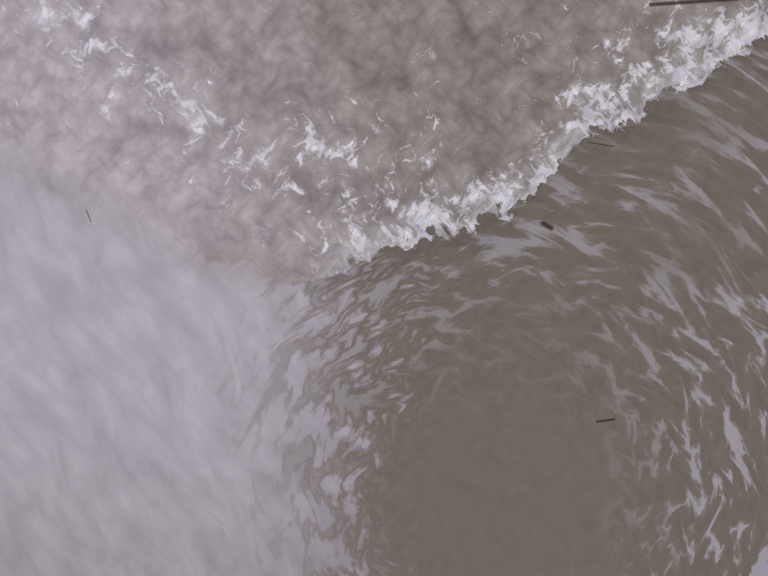
This texture is drawn by a WebGL 1 fragment shader. Its source:

```glsl
precision highp float;
uniform vec2 u_resolution;

vec2 hash2(vec2 p) {
  vec3 h = fract(p.xyx * vec3(0.1031, 0.1030, 0.0973));
  h += dot(h, h.yzx + 33.33);
  return fract((h.xx + h.yz) * h.zy);
}

// Distances to the nearest and second nearest cell centre
vec2 cellular(vec2 p) {
  vec2 id = floor(p), f = fract(p), d = vec2(8.0);
  for (int j = -1; j <= 1; j++) {
    for (int i = -1; i <= 1; i++) {
      vec2 g = vec2(float(i), float(j));
      float l = length(g + hash2(id + g + 40.0) - f);
      d = l < d.x ? vec2(l, d.x) : vec2(d.x, min(d.y, l));
    }
  }
  return d;
}

vec2 swirl(vec2 p, float amount) {
  float f = 1.0;
  for (int i = 0; i < 4; i++) {
    p += amount / f * sin(p.yx * f * vec2(1.7, 2.1) + vec2(1.3, 4.1) * f);
    f *= 1.8;
  }
  return p;
}

// x: soft turbulence, y: lacy veins
vec2 turbulence(vec2 p) {
  vec2 sum = vec2(0.0);
  float a = 0.53;
  for (int i = 0; i < 4; i++) {
    vec2 d = cellular(p);
    sum += a * vec2(d.x, 1.0 - smoothstep(0.0, 0.4, d.y - d.x));
    p = mat2(1.6, 1.2, -1.2, 1.6) * p + 7.3;
    a *= 0.5;
  }
  return sum;
}

float blob(vec2 p, vec2 centre, vec2 size) {
  vec2 d = (p - centre) / size;
  return exp(-dot(d, d));
}

float twig(vec2 p, vec2 a, vec2 b, float width) {
  vec2 v = b - a;
  float d = length(p - a - v * clamp(dot(p - a, v) / dot(v, v), 0.0, 1.0));
  return 1.0 - smoothstep(width * 0.3, width * 1.7, d);
}

float frontLine(float x) {
  float y = 0.505 + (x < 0.5 ? 0.48 * (0.5 - x) : 0.33 * (x - 0.5));
  return y + 0.095 * smoothstep(0.9, 1.03, x) + 0.05 * smoothstep(1.05, 1.35, x);
}

void main() {
  vec2 p = gl_FragCoord.xy / u_resolution.y;
  p.x *= 1.3333 * u_resolution.y / u_resolution.x;
  vec2 churn = turbulence(swirl(p * 12.0, 0.2));
  vec2 fine = turbulence(swirl(p * 36.0, 0.2));

  // Pale calm water with faint slanted ripples
  vec2 slant = vec2(dot(p, vec2(0.83, 0.55)) * 24.0, dot(p, vec2(0.55, -0.83)) * 9.0);
  float ripple = turbulence(swirl(slant, 0.2)).x - 0.45;
  vec3 pale = mix(vec3(0.605, 0.575, 0.61), vec3(0.66, 0.63, 0.668), smoothstep(-0.1, 0.4, p.y));
  pale -= 0.05 * smoothstep(0.38, 0.6, p.x) + 0.11 * ripple + 0.06 * (churn.x - 0.45);

  // Brown water crossed by streaks circling a still pool
  vec2 c = p - vec2(0.87, 0.13);
  float r = length(c);
  vec2 arc = swirl(vec2(atan(c.x, c.y) * 6.0, r * 38.0), 0.25);
  float streak = mix(0.45, turbulence(arc).x, smoothstep(0.1, 0.3, r));
  float glint = smoothstep(0.42, 0.66, streak + 0.35 * (churn.x - 0.45) + 0.2 * (fine.x - 0.45));
  float cover = 0.08 + 0.6 * smoothstep(0.15, 0.4, r);
  cover += 0.5 * smoothstep(0.05, 0.4, p.x - 0.95 - 0.25 * p.y);
  cover *= 1.0 - 0.8 * blob(p, vec2(0.92, 0.42), vec2(0.14, 0.09));
  cover *= 1.0 - 0.85 * blob(p, vec2(1.22, 0.57), vec2(0.12, 0.06));
  cover *= 1.0 - 0.75 * blob(p, vec2(1.08, 0.77), vec2(0.25, 0.06));
  vec3 brown = vec3(0.43, 0.398, 0.373) + 0.06 * (streak - 0.45) + 0.04 * (0.45 - fine.x);
  brown = mix(brown, vec3(0.62, 0.60, 0.645), clamp(glint * cover, 0.0, 0.85));
  float murk = p.x + 0.6 * (streak - 0.45) + 0.25 * (churn.x - 0.45) - 0.06 * (0.5 - p.y);
  vec3 lower = mix(pale, brown, smoothstep(0.44, 0.65, murk));

  // Churned water behind the breaking front
  vec3 upper = mix(vec3(0.635, 0.60, 0.632), vec3(0.505, 0.472, 0.462),
                   smoothstep(0.15, 0.85, p.x + 0.35 * (p.y - 0.75)));
  upper += 0.2 * (0.45 - churn.x) + 0.16 * (0.45 - fine.x);
  float d = p.y - frontLine(p.x) + 0.07 * (churn.x - 0.45) + 0.05 * (fine.x - 0.45);
  float crest = smoothstep(0.46, 0.66, p.x);
  float softness = mix(0.09, 0.005, smoothstep(0.3, 0.55, p.x));
  float above = smoothstep(-softness, softness, d);
  lower *= 1.0 - 0.1 * crest * exp(-abs(d) * 40.0);
  vec3 col = mix(lower, upper, above);
  float crease = exp(-abs(d) * 60.0) * blob(p, vec2(0.39, 0.54), vec2(0.15, 0.1));
  col = mix(col, vec3(0.52, 0.47, 0.46), 0.5 * crease);

  // Foam: a dense breaking crest and a lumpy drifting trail
  float trailY = 0.735 + 1.1 * (p.x - 0.58) * (p.x - 0.58);
  float trail = exp(-pow((p.y - trailY) / 0.085, 2.0)) * (1.0 - smoothstep(0.65, 0.85, p.x));
  float density = 0.52 * trail + 0.9 * crest * exp(-pow(max(d, 0.0) / 0.1, 2.0));
  density += 0.32 * blob(p, vec2(0.92, 0.91), vec2(0.09, 0.08));
  density += 0.35 * blob(p, vec2(1.24, 0.96), vec2(0.16, 0.07));
  density += 0.3 * blob(p, vec2(0.45, 0.64), vec2(0.14, 0.07));
  density += 0.22 * blob(p, vec2(0.1, 0.95), vec2(0.12, 0.06));
  density += 0.16 * sin(p.x * 37.0 + 3.0 * sin(p.y * 23.0)) * sin(p.y * 41.0 + p.x * 9.0) * trail;
  float lace = 0.5 * churn.y + 0.5 * fine.y + 0.6 * (0.45 - fine.x) + 0.3 * (0.45 - churn.x);
  float threshold = 0.74 - 0.58 * min(density, 1.0);
  float foam = smoothstep(threshold, threshold + 0.36, lace) * above;
  foam = max(foam, 0.7 * crest * above * exp(-max(d, 0.0) * 32.0));
  vec3 white = vec3(0.755, 0.745, 0.785) + 0.35 * (0.43 - fine.x) + 0.1 * (lace - 0.4);
  col = mix(col, white, foam * 0.9);

  // Driftwood
  float wood = twig(p, vec2(1.037, 0.268), vec2(1.066, 0.272), 0.0018);
  wood = max(wood, twig(p, vec2(0.943, 0.612), vec2(0.957, 0.604), 0.004));
  wood = max(wood, 0.6 * twig(p, vec2(1.02, 0.753), vec2(1.065, 0.746), 0.0012));
  wood = max(wood, 0.5 * twig(p, vec2(0.15, 0.635), vec2(0.158, 0.615), 0.0012));
  wood = max(wood, twig(p, vec2(1.13, 0.992), vec2(1.28, 1.002), 0.003));
  col = mix(col, vec3(0.2, 0.17, 0.17), 0.75 * wood);
  gl_FragColor = vec4(col, 1.0);
}
```
